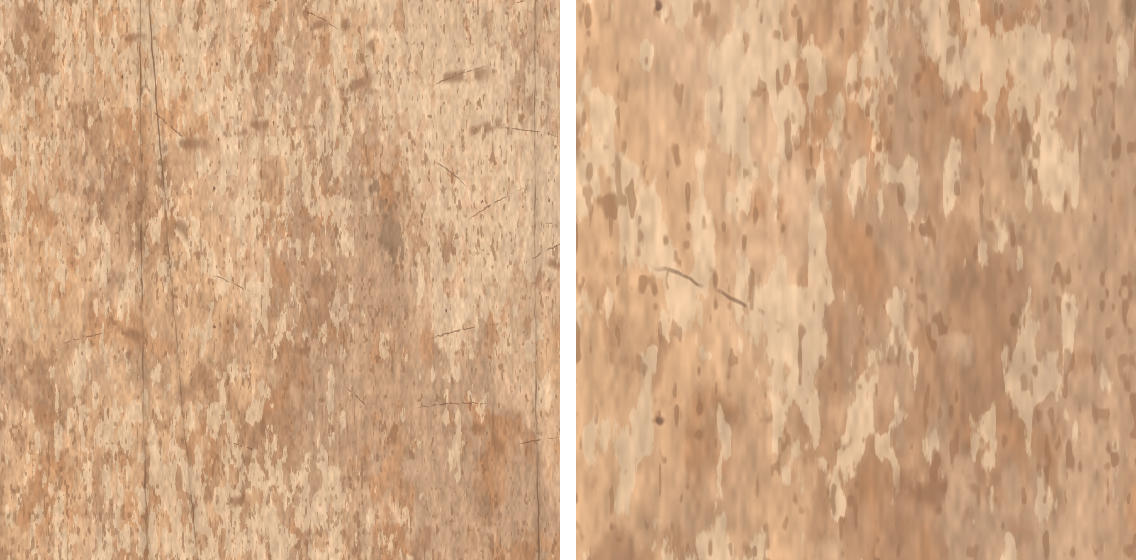
Left: the whole. Right: its middle third, enlarged.
Reproduce this texture procedurally as a three.js fragment shader.

```glsl
varying vec2 vUv;

float hash(vec2 p) {
  return fract(sin(dot(p, vec2(127.1, 311.7))) * 43758.5453);
}

float noise(vec2 p) {
  vec2 i = floor(p), f = fract(p);
  f = f * f * (3.0 - 2.0 * f);
  return mix(mix(hash(i), hash(i + vec2(1, 0)), f.x),
             mix(hash(i + vec2(0, 1)), hash(i + vec2(1, 1)), f.x), f.y);
}

float fbm(vec2 p) {
  float sum = 0.0, amp = 0.52;
  for (int i = 0; i < 5; i++) {
    sum += amp * noise(p);
    p = p * 2.03 + vec2(17.3, 9.1);
    amp *= 0.5;
  }
  return sum;
}

float band(float x, float center, float width) {
  float d = (x - center) / width;
  return exp(-d * d);
}

// Tapered, slightly bowed stroke from a start point
float scratch(vec2 p, vec2 start, float angle, float len, float width) {
  vec2 dir = vec2(cos(angle), sin(angle));
  vec2 d = p - start;
  float along = dot(d, dir) / len;
  float across = dot(d, vec2(-dir.y, dir.x)) + 0.15 * len * along * (along - 1.0);
  float taper = smoothstep(0.0, 0.2, along) * smoothstep(1.0, 0.6, along);
  return taper * smoothstep(width, width * 0.2, abs(across));
}

void main() {
  vec2 p = vUv;
  vec2 warped = p + 0.03 * (vec2(noise(p * 9.0), noise(p * 9.0 + 40.0)) - 0.5);
  float fine = fbm(p * vec2(125, 42) + 11.0);
  float ragged = fbm(p * vec2(55, 24) + 47.0);
  float broad = fbm(warped * vec2(5, 3) + 23.0);

  // Broad tints: peach lower left, greyed centre and right
  vec3 color = vec3(0.86, 0.705, 0.565);
  float peach = fbm(warped * vec2(7, 3) + 61.0) + 0.3 * (0.6 - p.x) * (1.2 - p.y);
  color = mix(color, vec3(0.865, 0.68, 0.51), 0.7 * smoothstep(0.42, 0.68, peach));
  float grey = broad + 0.13 * band(p.x, 0.5, 0.08) + 0.11 * band(p.x, 0.84, 0.13)
             + 0.4 * (ragged - 0.5) - 0.06 * band(p.x, 0.6, 0.025);
  color = mix(color, vec3(0.735, 0.585, 0.465), 0.75 * smoothstep(0.45, 0.7, grey));

  // Ragged brown wear and small rust patches
  float wear = fbm(warped * vec2(14, 9) + 5.0) + 0.6 * (ragged - 0.5) + 0.4 * (fine - 0.5);
  color = mix(color, vec3(0.66, 0.49, 0.365), 0.55 * smoothstep(0.55, 0.72, wear));
  float rust = fbm(warped * vec2(17, 10) + 83.0) + 0.5 * (ragged - 0.5);
  color = mix(color, vec3(0.77, 0.54, 0.37), 0.42 * smoothstep(0.59, 0.74, rust));

  // Pale splinters, larger and denser on the right and along one light stripe
  float bias = 0.6 * (fbm(p * vec2(6, 3) + 97.0) - 0.5) + 0.2 * (p.x - 0.5) * p.y
             + 0.14 * band(p.x, 0.6, 0.022) - 0.35 * max(grey - 0.55, 0.0);
  float grain = fbm(p * vec2(88, 27) + 31.0);
  float flake = mix(grain, ragged, smoothstep(0.4, 0.9, p.x) * 0.55) + bias;
  color = mix(color, vec3(0.915, 0.79, 0.65), 0.7 * smoothstep(0.53, 0.59, flake));

  // Fibres and gritty tone
  color *= 1.0 + 0.13 * (fbm(p * vec2(120, 5)) - 0.5);
  color *= 1.0 + 0.13 * (noise(p * vec2(330, 110)) - 0.5);
  color *= 1.0 + 0.20 * (fine - 0.5);

  // Pores: crisp broken upright dashes, gathered in patches
  float gather = 0.22 * (fbm(p * vec2(9, 6) + 71.0) - 0.5);
  float large = noise(p * vec2(150, 38) + 13.0) * 0.7 + noise(p * vec2(300, 130)) * 0.3;
  float small = noise(p * vec2(240, 62) + 59.0) * 0.75 + noise(p * vec2(420, 190)) * 0.25;
  float pore = max(smoothstep(0.74, 0.84, large + gather),
                   0.8 * smoothstep(0.73, 0.85, small + gather));
  color = mix(color, vec3(0.58, 0.42, 0.305), 0.55 * pore);

  // Long hairline cracks
  float wobble = 0.006 * (noise(vec2(p.y * 4.0, 4.0)) - 0.5)
               + 0.0025 * (noise(vec2(p.y * 45.0, 8.0)) - 0.5);
  for (int i = 0; i < 3; i++) {
    float k = float(i);
    float x = 0.262 + 0.09 * step(0.5, k) + 0.61 * step(1.5, k);
    float slope = 0.015 + 0.075 * step(0.5, k) - 0.08 * step(1.5, k);
    float d = abs(p.x - x + slope * p.y + wobble);
    float broken = smoothstep(0.25, 0.65, fbm(vec2(p.y * 14.0, k * 9.0)));
    color = mix(color, vec3(0.47, 0.33, 0.24),
                (0.12 + 0.5 * broken) * smoothstep(0.002, 0.0004, d));
    color *= 1.0 - 0.07 * band(d, 0.0, 0.008);
  }

  // Scattered scratches, smudges and specks
  vec2 rough = p + 0.003 * (vec2(noise(p * 160.0), noise(p * 160.0 + 30.0)) - 0.5);
  for (int i = 0; i < 18; i++) {
    float k = float(i);
    vec2 spot = vec2(hash(vec2(k, 1.3)), hash(vec2(k, 6.8)));
    float angle = 1.5 * (hash(vec2(k, 9.4)) - 0.65);
    float len = 0.04 + 0.13 * hash(vec2(k, 2.9));
    float thin = scratch(rough, spot, angle, len, 0.0019);
    color = mix(color, vec3(0.42, 0.31, 0.24), 0.5 * thin * smoothstep(0.35, 0.55, fine));
    float smear = scratch(warped, spot.yx, angle, len * 0.7, 0.014);
    color = mix(color, vec3(0.60, 0.44, 0.33), 0.65 * smear * smoothstep(0.4, 0.56, ragged));
    vec2 d = (rough - fract(spot * 3.7)) / vec2(0.0025, 0.005);
    color = mix(color, vec3(0.34, 0.23, 0.19),
                0.6 * step(0.4, hash(vec2(k, 4.4))) * smoothstep(1.0, 0.3, length(d)));
  }

  // Dark grey bruise with a torn edge
  vec2 bruise = (warped - vec2(0.69, 0.59)) / vec2(0.02, 0.055);
  float mark = smoothstep(1.1, 0.6, length(bruise) + 2.5 * (ragged - 0.5) + 1.5 * (fine - 0.5));
  color = mix(color, vec3(0.52, 0.41, 0.32), 0.55 * mark);

  gl_FragColor = vec4(color, 1.0);
}
```
